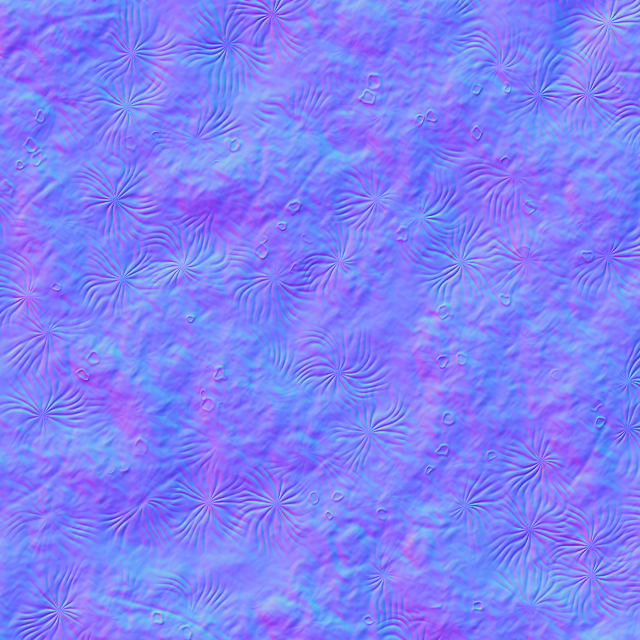
Give the GLSL for this texture map, as a WebGL 2 fragment shader.

```glsl
#version 300 es
precision highp float;

uniform vec2 u_resolution;
out vec4 outColor;

#define MOUND_HEIGHT 0.018
#define HILL_HEIGHT 0.0042
#define FOLD_HEIGHT 0.0016
#define TUFT_COUNT 8.0
#define TUFT_HEIGHT 0.0021
#define CRATER_COUNT 8.0
#define CRATER_HEIGHT 0.0024
#define PIT_COUNT 42.0
#define PIT_HEIGHT 0.0018
#define GRAIN_COUNT 85.0
#define GRAIN_HEIGHT 0.0029
#define SAMPLE_STEP 0.0011

const mat2 TURN = mat2(0.74, 0.67, -0.67, 0.74);

vec2 hash2(vec2 cell) {
    vec2 k = vec2(dot(cell, vec2(127.1, 311.7)), dot(cell, vec2(269.5, 183.3)));
    return fract(sin(k) * 43758.5);
}

// Smooth noise in two channels, 0 to 1
vec2 noise2(vec2 p) {
    vec2 cell = floor(p), f = fract(p);
    f = f * f * (3.0 - 2.0 * f);
    vec2 low = mix(hash2(cell), hash2(cell + vec2(1.0, 0.0)), f.x);
    vec2 high = mix(hash2(cell + vec2(0.0, 1.0)), hash2(cell + 1.0), f.x);
    return mix(low, high, f.y);
}

// Layered, turned and warped sines, roughly -1 to 1
float waves(vec2 p) {
    float sum = 0.0;
    for (int i = 0; i < 5; i++) {
        p = TURN * p * 1.2;
        p += 0.4 * sin(p.yx * 1.1 + float(i));
        sum += sin(p.x + 1.7 * float(i));
    }
    return sum / 5.0;
}

// Soft rings scattered over a share of the cells
float rings(vec2 p, float share) {
    vec2 base = floor(p);
    float sum = 0.0;
    for (int y = -1; y <= 1; y++)
    for (int x = -1; x <= 1; x++) {
        vec2 cell = base + vec2(x, y);
        vec2 rnd = hash2(cell + 17.0);
        float present = step(hash2(cell + 51.0).x, share);
        float radius = mix(0.22, 0.42, rnd.y);
        float offset = length(cell + 0.2 + 0.6 * rnd - p) / radius - 1.0;
        sum += present * exp(-12.0 * offset * offset);
    }
    return sum;
}

// Bent spokes around scattered centres; the nearest centre dominates
float tufts(vec2 p, vec2 jitter) {
    vec2 base = floor(p);
    float sum = 0.0, total = 0.001;
    for (int y = -1; y <= 1; y++)
    for (int x = -1; x <= 1; x++) {
        vec2 cell = base + vec2(x, y);
        vec2 rnd = hash2(cell + 5.0);
        vec2 d = p - cell - 0.15 - 0.7 * rnd;
        float r = length(d);
        if (r >= 1.0 || r < 0.0001) continue;
        float angle = atan(d.y, d.x) + 2.0 * r * (rnd.x - 0.5);
        float wobble = 1.3 * sin(3.0 * angle + 6.0 * rnd.x + 5.0 * r)
                     + 0.9 * sin(5.0 * angle - 8.0 * r + 9.0 * rnd.y)
                     + 4.0 * jitter.x;
        float inner = sin(14.0 * angle + wobble);
        float outer = sin(29.0 * angle + 1.6 * wobble + 4.0 * sin(6.0 * r));
        float spoke = 0.5 + 0.5 * mix(inner, outer, smoothstep(0.22, 0.45, r));
        float weight = pow(1.0 - r, 8.0);
        sum += weight * spoke * spoke * smoothstep(0.0, 0.14, r);
        total += weight;
    }
    return sum / total * mix(0.45, 1.4, jitter.y);
}

float height(vec2 p) {
    // Broad relief and thin folds
    float mound = waves(p * 12.0 + 3.0);
    float cluster = smoothstep(-0.08, 0.2, mound);
    float fold = waves(p * 9.0 + 21.0) / 0.045;
    float h = MOUND_HEIGHT * mound + HILL_HEIGHT * waves(p * 32.0 + 8.0);
    h += FOLD_HEIGHT * exp(-fold * fold) * (1.0 - cluster);

    // Wrinkled tufts on the mounds
    vec2 jitter = noise2(TURN * p * 34.0);
    h += TUFT_HEIGHT * mix(0.1, 1.0, cluster) * tufts(p * TUFT_COUNT, jitter);

    // Ragged craters and patches of pits between them
    vec2 ragged = p + 0.016 * jitter;
    float pitted = smoothstep(0.0, 0.2, waves(p * 17.0 + 40.0)) * (1.0 - cluster);
    h += CRATER_HEIGHT * (1.0 - cluster) * rings(ragged * CRATER_COUNT, 0.5);
    vec2 chipped = p + 0.007 * noise2(p * 110.0);
    h -= PIT_HEIGHT * pitted * rings(chipped * PIT_COUNT, 0.09);

    // Leathery grain
    vec2 bent = p + 0.003 * sin(p.yx * 130.0);
    float grain = noise2(TURN * bent * GRAIN_COUNT).x
                + 0.3 * noise2(bent * GRAIN_COUNT * 1.9).y;
    return h + GRAIN_HEIGHT * mix(1.0, 0.55, cluster) * grain;
}

void main() {
    vec2 p = gl_FragCoord.xy / u_resolution.y;
    vec2 e = vec2(SAMPLE_STEP, 0.0);
    vec2 slope = vec2(height(p + e.xy) - height(p - e.xy),
                      height(p + e.yx) - height(p - e.yx)) / (2.0 * SAMPLE_STEP);

    // Surface normal with green pointing down
    vec3 normal = normalize(vec3(-0.8 * slope.x, slope.y, 1.0));
    outColor = vec4(0.5 + 0.5 * normal, 1.0);
}
```
